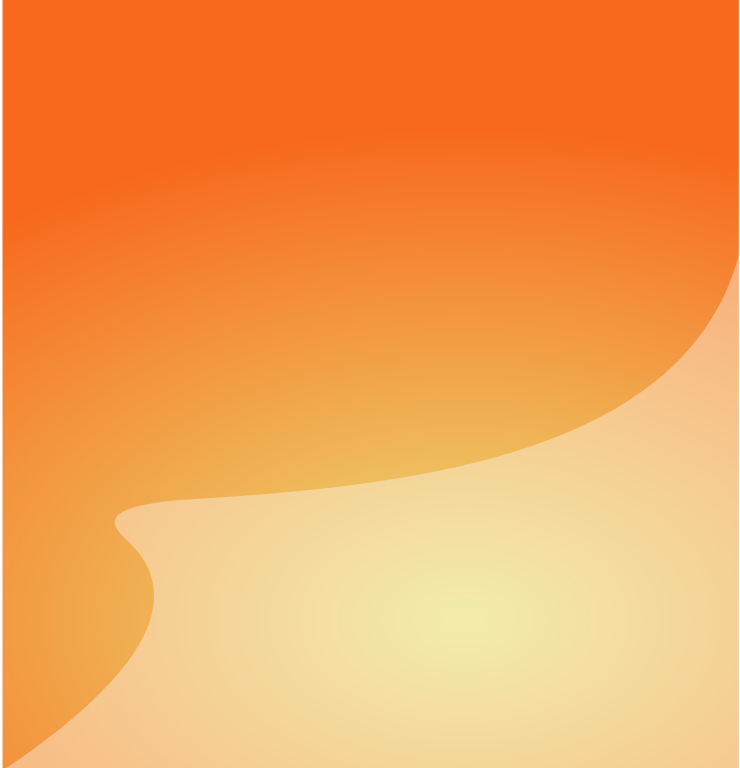
A WebGL 1 fragment shader for this background:

```glsl
precision highp float;

uniform vec2 u_resolution;

const vec3 GLOW_COLOR = vec3(0.920, 0.885, 0.475);
const vec3 RIM_COLOR = vec3(0.972, 0.412, 0.115);
const vec3 VEIL_COLOR = vec3(1.0);
const vec3 MARGIN_COLOR = vec3(1.0, 0.99, 0.99);
const vec2 GLOW_CENTER = vec2(0.6275, 0.193);
const vec2 GLOW_RADII = vec2(1.053, 0.638);
const float VEIL_OPACITY = 0.37;
const float LEFT_MARGIN = 0.0034;
const float RIGHT_MARGIN = 0.0016;

// Joints of the wave, from the right edge down to the lower left
const vec2 WAVE_START = vec2(1.000, 0.6745);
const vec2 WAVE_SHOULDER = vec2(0.243, 0.349);
const vec2 WAVE_TIP = vec2(0.155, 0.320);
const vec2 WAVE_BELLY = vec2(0.208, 0.223);
const vec2 WAVE_END = vec2(0.007, -0.001);

vec2 bezier(vec2 a, vec2 b, vec2 c, vec2 d, float t) {
  float s = 1.0 - t;
  return s * s * s * a + 3.0 * s * t * (s * b + t * c) + t * t * t * d;
}

vec2 bezierTangent(vec2 a, vec2 b, vec2 c, vec2 d, float t) {
  float s = 1.0 - t;
  return s * s * (b - a) + 2.0 * s * t * (c - b) + t * t * (d - c);
}

// Signed pixel distance to a curve that descends in y; positive on its right
float curveSide(vec2 p, vec2 a, vec2 b, vec2 c, vec2 d) {
  float low = 0.0;
  float high = 1.0;
  for (int i = 0; i < 18; i++) {
    float middle = 0.5 * (low + high);
    if (bezier(a, b, c, d, middle).y > p.y) low = middle;
    else high = middle;
  }
  float t = 0.5 * (low + high);
  vec2 offset = (p - bezier(a, b, c, d, t)) * u_resolution;
  vec2 along = normalize(bezierTangent(a, b, c, d, t) * u_resolution);
  return along.x * offset.y - along.y * offset.x;
}

float waveSide(vec2 p) {
  if (p.y > WAVE_SHOULDER.y)
    return curveSide(p, WAVE_START, vec2(0.931, 0.401), vec2(0.540, 0.366), WAVE_SHOULDER);
  if (p.y > WAVE_TIP.y)
    return curveSide(p, WAVE_SHOULDER, vec2(0.189, 0.344), vec2(0.155, 0.336), WAVE_TIP);
  if (p.y > WAVE_BELLY.y)
    return curveSide(p, WAVE_TIP, vec2(0.155, 0.2995), vec2(0.208, 0.284), WAVE_BELLY);
  return curveSide(p, WAVE_BELLY, vec2(0.208, 0.154), vec2(0.1215, 0.073), WAVE_END);
}

float coverage(float pixelDistance) {
  return clamp(0.5 + pixelDistance, 0.0, 1.0);
}

void main() {
  vec2 p = gl_FragCoord.xy / u_resolution;

  // Elliptical glow
  float reach = length((p - GLOW_CENTER) / GLOW_RADII);
  vec3 color = mix(GLOW_COLOR, RIM_COLOR, min(reach, 1.0));

  // Pale veil under the wave
  color = mix(color, VEIL_COLOR, VEIL_OPACITY * coverage(waveSide(p)));

  // Thin side margins
  float inset = min(p.x - LEFT_MARGIN, 1.0 - RIGHT_MARGIN - p.x);
  color = mix(MARGIN_COLOR, color, coverage(inset * u_resolution.x));

  gl_FragColor = vec4(color, 1.0);
}
```
